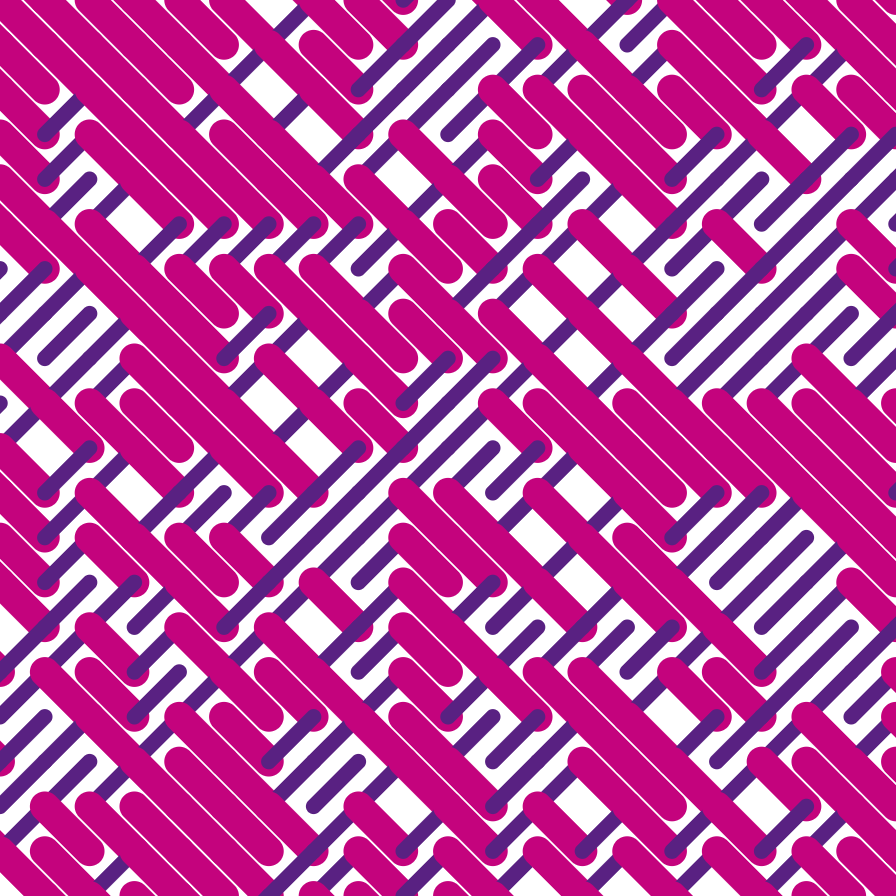
This pattern is drawn by a Shadertoy shader. Its source:

```glsl
// Random diagonal maze: wide magenta and narrow violet round-capped strokes on white.

const vec3 MAGENTA = vec3(0.77, 0.01, 0.49);
const vec3 VIOLET = vec3(0.35, 0.13, 0.51);

// Random value in 0..1 for each grid cell
float cellHash(vec2 cell) {
    uvec2 q = uvec2(ivec2(cell) + 64) * uvec2(1597u, 3571u);
    uint n = (q.x ^ (q.y << 7)) * 74731u;
    n = (n ^ (n >> 15)) * 48271u;
    n = (n ^ (n >> 13)) * 69621u;
    return float((n >> 8) & 65535u) / 65536.0;
}

// Distance to the segment from a to b
float segmentDistance(vec2 p, vec2 a, vec2 b) {
    vec2 ab = b - a;
    float t = clamp(dot(p - a, ab) / dot(ab, ab), 0.0, 1.0);
    return length(p - a - ab * t);
}

void mainImage(out vec4 fragColor, in vec2 fragCoord) {
    float pixel = 20.0 / iResolution.y; // twenty cells per canvas height
    vec2 p = fragCoord * pixel;
    vec2 home = floor(p);
    vec3 color = vec3(1.0);

    // Paint neighbouring cells from top left to bottom right
    for (int y = 1; y >= -1; y--) {
        for (int x = -1; x <= 1; x++) {
            vec2 cell = home + vec2(x, y);
            vec2 local = p - cell;
            bool falling = cellHash(cell) < 0.5;

            float d = falling
                ? segmentDistance(local, vec2(0.0, 1.0), vec2(1.0, 0.0)) - 0.333
                : segmentDistance(local, vec2(0.0), vec2(1.0)) - 0.172;
            float coverage = clamp(0.5 - d / pixel, 0.0, 1.0);
            color = mix(color, falling ? MAGENTA : VIOLET, coverage);
        }
    }
    fragColor = vec4(color, 1.0);
}
```
